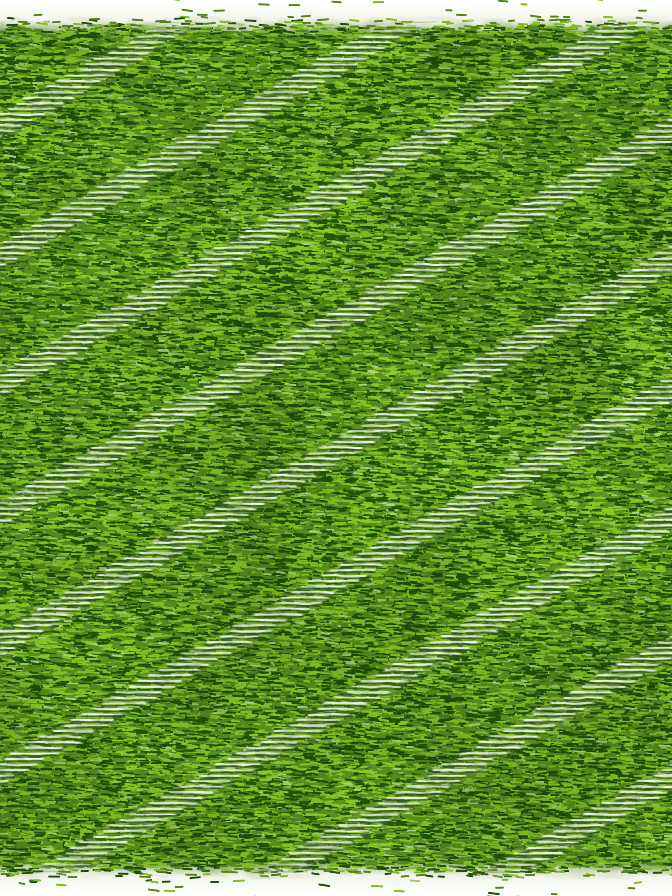
A Shadertoy shader for this texture:

```glsl
const vec3 PAPER = vec3(0.96, 0.97, 0.94);
const vec3 DARK = vec3(0.12, 0.30, 0.03);
const vec3 MID = vec3(0.33, 0.52, 0.11);
const vec3 LIGHT = vec3(0.50, 0.73, 0.14);
const vec3 PALE = vec3(0.64, 0.76, 0.46);

float hash(vec2 p) {
    return fract(sin(dot(p, vec2(127.1, 311.7))) * 43758.5453);
}

float noise(vec2 p) {
    vec2 i = floor(p), f = fract(p);
    f = f * f * (3.0 - 2.0 * f);
    return mix(mix(hash(i), hash(i + vec2(1, 0)), f.x),
               mix(hash(i + vec2(0, 1)), hash(i + vec2(1, 1)), f.x), f.y);
}

// Signed distance in height from the nearest diagonal stripe centre
float stripeOffset(vec2 p) {
    float s = (p.y - 0.573 * p.x - 0.858) / 0.1443;
    return (fract(s + 0.5) - 0.5) * 0.1443;
}

float edgeDistance(float y) {
    return min(y, 1.0 - y);
}

vec3 bladeColor(float h) {
    vec3 c = h < 0.30 ? DARK : h < 0.63 ? MID : LIGHT;
    return h > 0.95 ? PALE : c;
}

// Short, nearly horizontal blades, one per jittered cell
vec3 grass(vec2 p, vec3 col, float px) {
    const vec2 cell = vec2(0.0135, 0.0048);
    for (int i = 0; i < 10; i++) {
        float layer = float(i);
        vec2 q = p + cell * vec2(0.37, 0.618) * layer;
        float row = floor(q.y / cell.y);
        q.x += cell.x * hash(vec2(row, layer + 3.0));
        vec2 id = vec2(floor(q.x / cell.x), row);
        vec2 seed = id + layer * 17.3;
        vec2 d = q - (id + 0.5) * cell;
        d.y -= (hash(seed + 5.1) - 0.5) * 0.0016;
        d.y += d.x * (hash(seed + 8.7) - 0.35) * 0.28;
        float halfLength = mix(0.0025, 0.0058, hash(seed + 2.9));
        float dist = length(vec2(max(abs(d.x) - halfLength, 0.0), d.y)) - 0.0011;
        // Blades thin out toward the top and bottom margins
        float y = (row + 0.5) * cell.y - cell.y * 0.618 * layer;
        float density = pow(smoothstep(0.007, 0.052, edgeDistance(y)), 2.2);
        float cover = smoothstep(0.5 * px, -0.5 * px, dist) * step(hash(seed + 1.3), density);
        col = mix(col, bladeColor(hash(seed + 11.9)), cover);
    }
    return col;
}

// Stripes made of staggered white threads with dark gaps
vec3 stripes(vec2 p, vec3 col, float px) {
    const float pitch = 0.0062;
    float wave = (noise(p * vec2(70.0, 160.0)) - 0.5) * 0.0016;
    float y = p.y + wave;
    float row = floor(y / pitch);
    float ragged = (noise(vec2(p.x * 45.0, row * 7.3)) - 0.5) * 0.007;
    float s = abs(stripeOffset(vec2(p.x, (row + 0.5) * pitch)) + ragged);
    float band = smoothstep(0.0155, 0.0125, s);
    float wear = mix(0.55, 1.0, noise(p * vec2(90.0, 240.0) + 20.0));
    float fade = smoothstep(0.015, 0.045, edgeDistance(p.y));

    // Soft pale haze behind the threads
    float haze = smoothstep(0.023, 0.006, abs(stripeOffset(p)));
    col = mix(col, PALE, 0.26 * haze * fade);

    float t = y - (row + 0.5) * pitch;
    float white = smoothstep(0.5 * px, -0.5 * px, abs(t - 0.0012) - 0.0011);
    float dark = smoothstep(0.5 * px, -0.5 * px, abs(t + 0.0014) - 0.0008);
    col = mix(col, DARK, dark * band * wear * fade * 0.8);
    return mix(col, PAPER, white * band * wear * fade);
}

void mainImage(out vec4 fragColor, in vec2 fragCoord) {
    float px = 1.0 / iResolution.y;
    vec2 p = fragCoord * px;
    float edge = edgeDistance(p.y);

    // Paper margin fading into turf
    float rough = (noise(p * vec2(60.0, 150.0)) - 0.5) * 0.008;
    vec3 col = mix(PAPER, MID, smoothstep(0.018, 0.048, edge + rough));
    col = mix(vec3(1.0), col, smoothstep(0.0, 0.02, edge));

    col = grass(p, col, px);

    // Broad patches of lighter and darker turf
    float patchy = noise(p * 14.0) * 0.6 + noise(p * 37.0) * 0.4;
    col *= mix(1.0, 0.88 + 0.24 * patchy, smoothstep(0.03, 0.06, edge));

    col = stripes(p, col, px);
    fragColor = vec4(col, 1.0);
}
```
